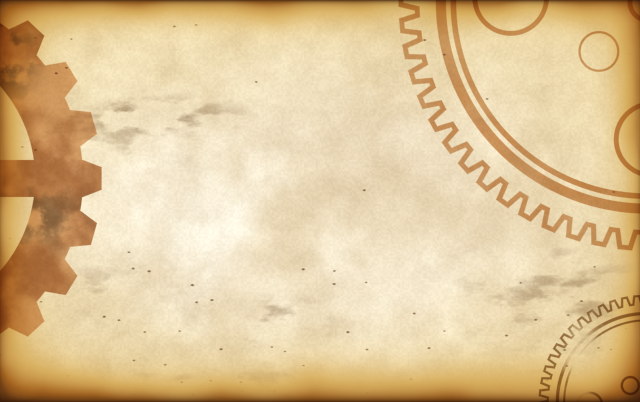
A Shadertoy shader for this background:

```glsl
// Aged parchment with scorched borders, stains and specks, overprinted by three gears.
// Paper is layered value noise; gears are distance functions with a folded angle,
// multiplied into the paper like worn ink. Canvas height is one unit.

const float WIDTH = 1.588;
const float TAU = 6.28318;

float hash(vec2 p) {
    vec3 q = fract(p.xyx * vec3(0.1031, 0.103, 0.0973));
    q += dot(q, q.yzx + 33.33);
    return fract((q.x + q.y) * q.z);
}

float noise(vec2 p) {
    vec2 i = floor(p), f = fract(p);
    f = f * f * (3.0 - 2.0 * f);
    return mix(mix(hash(i), hash(i + vec2(1, 0)), f.x),
               mix(hash(i + vec2(0, 1)), hash(i + vec2(1, 1)), f.x), f.y);
}

float fbm(vec2 p) {
    float sum = 0.0, amp = 0.5;
    for (int i = 0; i < 5; i++) {
        sum += amp * noise(p);
        p = mat2(1.6, 1.2, -1.2, 1.6) * p + 7.3;
        amp *= 0.5;
    }
    return sum;
}

// Soft elliptical spot
float spot(vec2 p, vec2 centre, vec2 size) {
    vec2 q = (p - centre) / size;
    return exp(-dot(q, q));
}

float fill(float d) {
    float aa = 0.8 / iResolution.y;
    return 1.0 - smoothstep(-aa, aa, d);
}

float ring(vec2 p, float radius, float halfWidth) {
    return abs(length(p) - radius) - halfWidth;
}

// Toothed disc; halfWidths holds the tooth half widths at root and tip
float gear(vec2 p, float root, float tip, float teeth, float phase, vec2 halfWidths) {
    float a = (atan(p.y, p.x) - phase) * teeth / TAU;
    a = (fract(a + 0.5) - 0.5) * TAU / teeth;
    float r = length(p);
    vec2 q = r * vec2(cos(a), abs(sin(a)));
    float side = q.y - mix(halfWidths.x, halfWidths.y, (q.x - root) / (tip - root));
    return min(r - root, max(side * 0.92, q.x - tip));
}

vec3 paper(vec2 p) {
    float cloud = fbm(p * 4.0 + 3.0), mottle = fbm(p * 17.0);
    vec3 col = mix(vec3(0.925, 0.845, 0.65), vec3(0.955, 0.9, 0.785),
                   clamp(spot(p, vec2(0.78, 0.47), vec2(0.68, 0.36)) * 1.5, 0.0, 1.0));
    col = mix(col, vec3(0.93, 0.87, 0.76), 0.7 * spot(p, vec2(0.92, 0.6), vec2(0.22, 0.17)));
    float glow = spot(p, vec2(0.6, 0.45), vec2(0.2, 0.17)) + 0.6 * spot(p, vec2(0.47, 0.33), vec2(0.17, 0.1));
    col = mix(col, vec3(0.985, 0.95, 0.865), min(glow, 1.0) * smoothstep(0.25, 0.6, cloud));
    col *= 1.0 + (cloud - 0.48) * vec3(0.12, 0.18, 0.3);
    col *= 1.0 + (mottle - 0.48) * vec3(0.1, 0.14, 0.2);

    // Stains: upper left streaks, lower smudges, right-hand grime
    float blot = smoothstep(0.46, 0.72, fbm(p * vec2(13.0, 30.0) + 11.0));
    float stain = 0.9 * spot(p, vec2(0.38, 0.72), vec2(0.17, 0.035))
                + 0.5 * spot(p, vec2(0.35, 0.66), vec2(0.2, 0.06))
                + 0.8 * spot(p, vec2(0.65, 0.21), vec2(0.13, 0.05))
                + 0.5 * spot(p, vec2(0.28, 0.28), vec2(0.12, 0.06))
                + 0.7 * spot(p, vec2(1.38, 0.26), vec2(0.2, 0.12))
                + 0.7 * spot(p, vec2(0.65, 0.03), vec2(0.4, 0.05));
    col *= 1.0 - stain * blot * vec3(0.28, 0.34, 0.4);

    // Scattered specks, denser toward the lower edge
    vec2 cell = floor(p * 26.0);
    vec2 offset = fract(p * 26.0) - 0.25 - 0.5 * vec2(hash(cell + 5.0), hash(cell + 9.0));
    float chance = 0.03 + 0.12 * smoothstep(0.45, 0.0, p.y);
    float speck = step(hash(cell), chance) * smoothstep(0.16, 0.04, length(offset * vec2(0.8, 1.2)) + 0.08 * mottle);
    col *= 1.0 - speck * vec3(0.4, 0.48, 0.55);
    col += (noise(p * 210.0) - 0.5) * 0.045;

    // Gold fading to scorched brown around the border
    vec2 w = p + (vec2(noise(p * 9.0), noise(p * 9.0 + 40.0)) - 0.5) * 0.03;
    vec4 gap = max(vec4(w.x, WIDTH - w.x, w.y, 1.0 - w.y), 0.0);
    float burn = dot(exp(-gap / vec4(0.06, 0.055, 0.065, 0.052)), vec4(0.85, 0.75, 1.0, 0.8));
    burn *= 0.75 + 0.5 * cloud;
    col = mix(col, vec3(0.84, 0.67, 0.34), 0.9 * smoothstep(0.02, 0.55, burn));
    col = mix(col, vec3(0.65, 0.39, 0.12), smoothstep(0.4, 1.05, burn));
    col = mix(col, vec3(0.33, 0.17, 0.06), 0.9 * smoothstep(0.85, 1.6, burn));
    float rim = exp(-p.y / 0.009) + exp(-(1.0 - p.y) / 0.006) + 0.35 * exp(-min(p.x, WIDTH - p.x) / 0.006);
    return mix(col, vec3(0.2, 0.1, 0.04), min(rim, 1.0) * 0.8);
}

void mainImage(out vec4 fragColor, in vec2 fragCoord) {
    vec2 p = fragCoord / iResolution.xy * vec2(WIDTH, 1.0);
    vec3 col = paper(p);
    float wear = fbm(p * 9.0 + 21.0);

    // Solid gear at the left, with windows split by a spoke
    vec2 q = p - vec2(-0.26, 0.556);
    float solid = gear(q, 0.466, 0.512, 23.0, 0.0, vec2(0.046, 0.028));
    solid = max(solid, -max(length(q) - 0.347, 0.046 - abs(q.y)));
    vec3 rust = mix(vec3(0.7, 0.48, 0.32), vec3(0.88, 0.7, 0.54), smoothstep(0.3, 0.65, wear));
    float soot = spot(p, vec2(0.02, 0.85), vec2(0.06, 0.08)) + 0.7 * spot(p, vec2(0.1, 0.46), vec2(0.12, 0.07));
    rust *= 1.0 - 0.5 * soot * smoothstep(0.4, 0.65, fbm(p * 22.0));
    col *= mix(vec3(1), rust, fill(solid));

    // Large outlined gear at the upper right, with rings and holes
    q = p - vec2(1.607, 0.994);
    float lines = abs(gear(q, 0.572, 0.612, 59.0, 3.236, vec2(0.022, 0.013))) - 0.006;
    lines = min(lines, min(ring(q, 0.513, 0.0125), ring(q, 0.482, 0.007)));
    lines = min(lines, min(ring(p - vec2(1.267, 1.006), 0.089, 0.006), ring(p - vec2(1.618, 0.653), 0.089, 0.006)));
    lines = min(lines, min(ring(p - vec2(1.486, 0.872), 0.048, 0.0028), ring(q, 0.044, 0.006)));
    col *= mix(vec3(1), vec3(0.83, 0.65, 0.48), fill(lines) * (0.75 + 0.5 * wear));

    // Small worn gear at the lower right
    q = p - vec2(1.603, 0.0);
    lines = abs(gear(q, 0.244, 0.264, 54.0, 0.03, vec2(0.01, 0.006))) - 0.0026;
    lines = min(lines, min(ring(q, 0.22, 0.004), ring(q, 0.203, 0.0025)));
    lines = min(lines, min(ring(p - vec2(1.463, -0.008), 0.031, 0.003), ring(p - vec2(1.564, 0.041), 0.021, 0.003)));
    col *= mix(vec3(1), vec3(0.64, 0.52, 0.38), fill(lines) * smoothstep(0.2, 0.5, wear));

    fragColor = vec4(clamp(col, 0.0, 1.0), 1.0);
}
```
